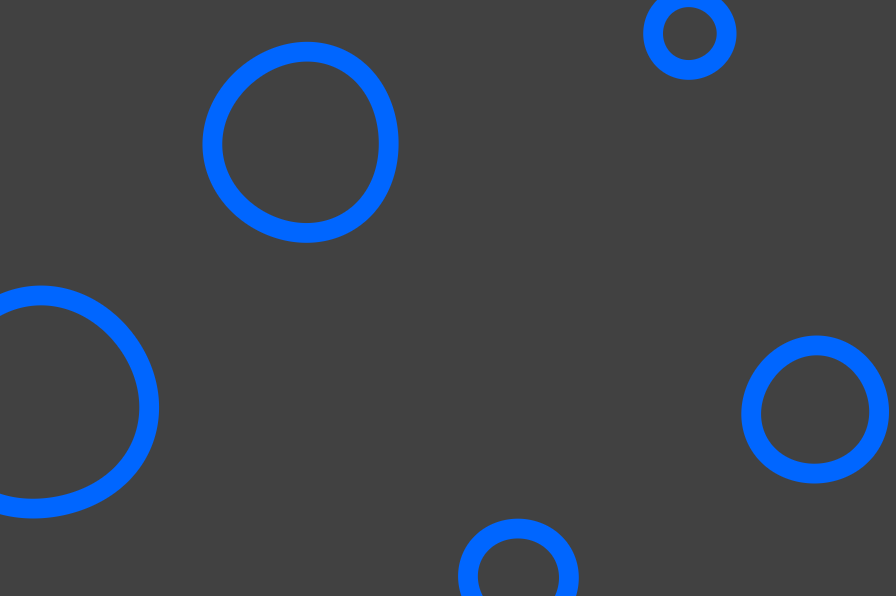
A Shadertoy shader for this background:

```glsl
#define BACKGROUND vec3(0.255)
#define RING_COLOR vec3(0.0, 0.4, 1.0)
#define RING_COUNT 5
#define STROKE 0.0332
#define WOBBLE 0.18
#define RADIUS_MEAN 0.12
#define RADIUS_SWING 0.06

// Scatter along a gently bending zigzag, in units of the canvas height
vec2 ringCenter(float i) {
    float u = i - 2.0;
    float x = 0.87 + 0.325 * u - 0.038 * u * u;
    float y = 0.48 + 0.04 * u - 0.46 * cos(3.7416 * u - 0.2);
    return vec2(x, y);
}

float ringRadius(float i) {
    return RADIUS_MEAN + RADIUS_SWING * cos(1.15 * i - 0.1);
}

// Distance to an outlined blob; larger blobs are less round
float blobRing(vec2 p, float radius, float phase) {
    float angle = atan(p.y, p.x);
    float lobes = 0.7 * cos(3.0 * angle + phase) + 0.5 * cos(2.0 * angle - phase);
    float edge = radius + WOBBLE * radius * radius * lobes;
    return abs(length(p) - edge) - 0.5 * STROKE;
}

void mainImage(out vec4 fragColor, in vec2 fragCoord) {
    vec2 p = fragCoord / iResolution.y;
    float pixel = 1.0 / iResolution.y;

    // Nearest ring
    float dist = 1e3;
    for (int n = 0; n < RING_COUNT; n++) {
        float i = float(n);
        dist = min(dist, blobRing(p - ringCenter(i), ringRadius(i), 1.7 * i + 1.2));
    }

    // Antialiased fill
    float coverage = clamp(0.5 - dist / pixel, 0.0, 1.0);
    fragColor = vec4(mix(BACKGROUND, RING_COLOR, coverage), 1.0);
}
```
